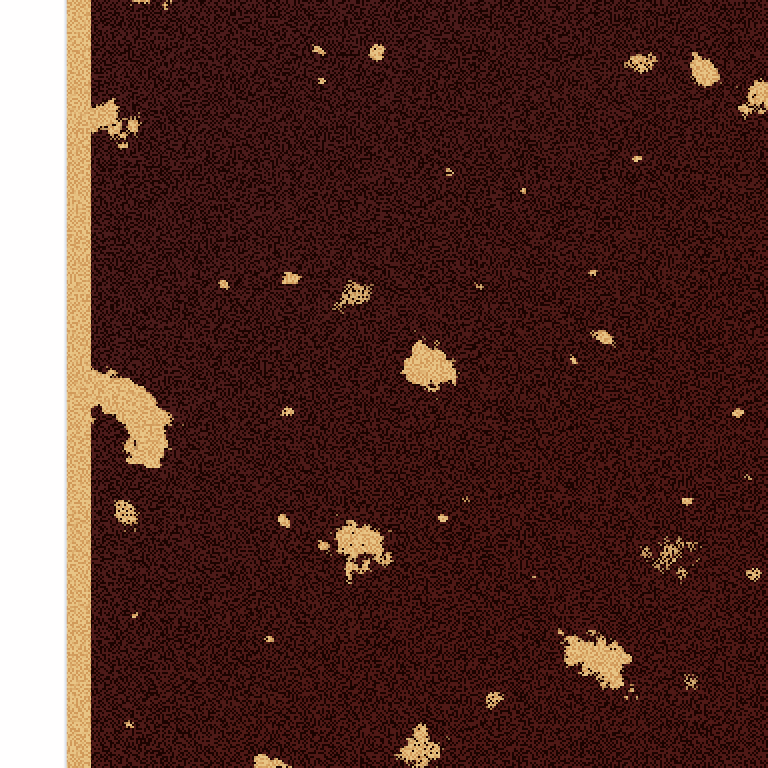
Write a Shadertoy shader that draws this texture.

```glsl
// Dark maroon speckle with scattered tan blotches, beside a tan strip and a white margin.
// A high-passed hash gives worm-like grain; blotch density decides which grains turn tan.
// Grains live on a fixed grid and are blended at their borders for smooth edges.

const float GRAINS = 384.0;        // grains across the canvas
const float BLOTCH_SPACING = 0.15;
const float MARGIN_END = 0.087;
const float STRIP_END = 0.118;

const vec3 WHITE = vec3(1.0, 0.995, 0.995);
const vec3 EDGE_GREY = vec3(0.87, 0.89, 0.92);
const vec3 MAROON = vec3(0.295, 0.107, 0.105);
const vec3 NEAR_BLACK = vec3(0.105, 0.015, 0.005);
const vec3 PALE_TAN = vec3(0.91, 0.77, 0.52);
const vec3 ORANGE_TAN = vec3(0.82, 0.60, 0.35);
const vec3 DULL_TAN = vec3(0.58, 0.41, 0.27);

float hash(vec2 cell, uint seed) {
    uvec2 q = uvec2(ivec2(cell)) * uvec2(1597u, 3571u);
    uint h = (q.x ^ (q.y * 2741u)) + seed * 7919u;
    h = h * 74779u + 28913u;
    h = ((h >> ((h >> 28u) + 4u)) ^ h) * 27780u + (h ^ (h >> 15u)) * 9973u;
    h = (h ^ (h >> 16u)) * 73244u + h * 40503u;
    h ^= h >> 15u;
    return float(h >> 8u) / 16777216.0;
}

float valueNoise(vec2 p, uint seed) {
    vec2 i = floor(p), f = fract(p);
    f = f * f * (3.0 - 2.0 * f);
    vec2 e = vec2(1.0, 0.0);
    return mix(mix(hash(i, seed), hash(i + e.xy, seed), f.x),
               mix(hash(i + e.yx, seed), hash(i + e.xx, seed), f.x), f.y);
}

// Hash minus its neighbours: fine, evenly spread grain around zero
float grainValue(vec2 cell, uint seed) {
    vec2 e = vec2(1.0, 0.0);
    float around = hash(cell + e.xy, seed) + hash(cell - e.xy, seed)
                 + hash(cell + e.yx, seed) + hash(cell - e.yx, seed);
    return hash(cell, seed) - 0.25 * around;
}

// Scattered blotches on a jittered grid, stretched along random leaning axes
float blotchDensity(vec2 p, float roughness) {
    vec2 home = floor(p / BLOTCH_SPACING);
    float density = 0.0;
    for (int y = -1; y <= 1; y++)
    for (int x = -1; x <= 1; x++) {
        vec2 id = home + vec2(x, y);
        vec2 jitter = vec2(hash(id, 11u), hash(id, 12u));
        vec2 q = p - (id + jitter) * BLOTCH_SPACING;
        float angle = mix(-1.0, 0.5, hash(id, 13u));
        vec2 axis = vec2(cos(angle), sin(angle));
        q = vec2(dot(q, axis), dot(q, vec2(-axis.y, axis.x)));
        q.y *= mix(1.1, 2.0, hash(id, 14u));
        float radius = mix(0.007, 0.054, pow(hash(id, 15u), 4.0));
        float strength = mix(0.55, 1.1, hash(id, 16u));
        float reach = length(q) / radius + roughness;
        density = max(density, strength * smoothstep(1.2, 0.45, reach));
    }
    return density;
}

// Bent band that leaves the strip and curls downward
float hookDensity(vec2 p, vec2 center, float radius, float halfWidth, float roughness) {
    vec2 q = p - center;
    float d = q.y > 0.0 ? abs(length(q) - radius) : length(q - vec2(radius, 0.0));
    return 1.1 * smoothstep(1.2, 0.75, d / halfWidth + 0.6 * roughness);
}

vec3 tanGrain(float grain) {
    return mix(ORANGE_TAN, PALE_TAN, smoothstep(-0.25, 0.1, grain));
}

vec3 panelGrain(vec2 cell) {
    vec2 p = (cell + 0.5) / GRAINS;
    float grain = grainValue(cell, 1u);
    float roughness = 1.1 * (valueNoise(p * 55.0, 2u) - 0.5)
                    + 0.7 * (valueNoise(p * 130.0, 3u) - 0.5);
    float density = max(blotchDensity(p, roughness),
                        hookDensity(p, vec2(0.125, 0.42), 0.07, 0.028, roughness));

    vec3 warmth = vec3(0.015, -0.008, -0.02) * smoothstep(0.5, 1.5, p.x + 1.0 - p.y);
    vec3 ground = grain < -0.08 ? NEAR_BLACK : MAROON + warmth;
    vec3 blotch = mix(DULL_TAN, tanGrain(grainValue(cell, 4u)), smoothstep(0.2, 0.75, density));
    return 0.5 + 0.5 * grain > 1.0 - density ? blotch : ground;
}

vec3 grainColor(vec2 cell, bool inStrip) {
    return inStrip ? tanGrain(grainValue(cell, 4u)) : panelGrain(cell);
}

void mainImage(out vec4 fragColor, in vec2 fragCoord) {
    vec2 uv = fragCoord / iResolution.y;
    float pixel = 1.0 / iResolution.y;

    // Blend the four nearest grains across about one pixel
    vec2 grid = uv * GRAINS - 0.5;
    vec2 cell = floor(grid);
    float sharpness = max(1.0, iResolution.y / GRAINS);
    vec2 f = clamp((fract(grid) - 0.5) * sharpness + 0.5, 0.0, 1.0);
    bool inStrip = uv.x < STRIP_END;
    vec2 e = vec2(1.0, 0.0);
    vec3 lower = mix(grainColor(cell, inStrip), grainColor(cell + e.xy, inStrip), f.x);
    vec3 upper = mix(grainColor(cell + e.yx, inStrip), grainColor(cell + e.xx, inStrip), f.x);
    vec3 color = mix(lower, upper, f.y);

    // White margin with a thin grey edge
    vec3 margin = mix(WHITE, EDGE_GREY, smoothstep(-0.005, -0.001, uv.x - MARGIN_END));
    color = mix(margin, color, smoothstep(-pixel, pixel, uv.x - MARGIN_END));
    fragColor = vec4(color, 1.0);
}
```
